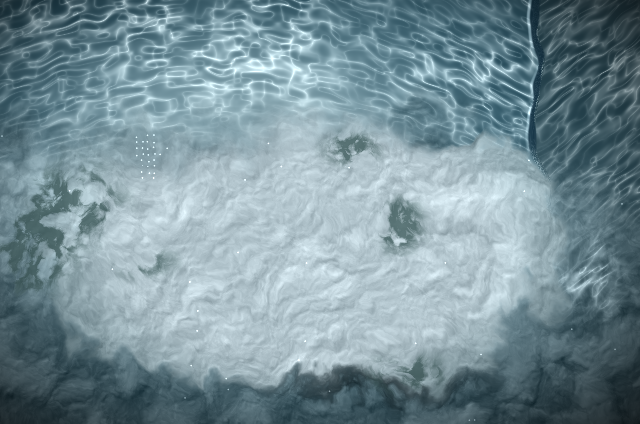
This texture is drawn by a Shadertoy shader. Its source:

```glsl
// Pale sediment clouds billowing beneath rippled, sunlit teal water.

float hash(vec2 p) {
    vec3 h = fract(p.xyx * vec3(0.1031, 0.1030, 0.0973));
    h += dot(h, h.yzx + 33.33);
    return fract((h.x + h.y) * h.z);
}

float noise(vec2 p) {
    vec2 i = floor(p), f = fract(p);
    f = f * f * (3.0 - 2.0 * f);
    return mix(mix(hash(i), hash(i + vec2(1, 0)), f.x),
               mix(hash(i + vec2(0, 1)), hash(i + vec2(1, 1)), f.x), f.y);
}

// Smooth octaves in x, creased octaves in y
vec2 fbm(vec2 p) {
    vec2 sum = vec2(0.0);
    float amp = 0.46;
    for (int i = 0; i < 6; i++) {
        float n = noise(p);
        sum += amp * vec2(n, abs(2.0 * n - 1.0));
        p = mat2(1.6, 1.2, -1.2, 1.6) * p + 7.3;
        amp *= 0.55;
    }
    return sum;
}

// Rounded billows separated by narrow creases
float billow(vec2 p) {
    return dot(fbm(p), vec2(0.6, 0.6));
}

// Soft elliptical falloff: 1 at the centre, 0 at the rim
float blob(vec2 p, vec2 centre, vec2 radius) {
    return 1.0 - smoothstep(0.0, 1.0, length((p - centre) / radius));
}

float ellipse(vec2 p, vec2 centre, vec2 radius) {
    return (length((p - centre) / radius) - 1.0) * min(radius.x, radius.y);
}

float smoothMin(float a, float b) {
    float h = max(0.08 - abs(a - b), 0.0);
    return min(a, b) - h * h * 3.1;
}

// Cloud outline built from overlapping lobes
float cloudDistance(vec2 p) {
    float d = ellipse(p, vec2(0.72, 0.42), vec2(0.52, 0.28));
    d = smoothMin(d, ellipse(p, vec2(1.13, 0.45), vec2(0.19, 0.17)));
    d = smoothMin(d, ellipse(p, vec2(0.75, 0.24), vec2(0.42, 0.17)));
    d = smoothMin(d, ellipse(p, vec2(0.37, 0.31), vec2(0.25, 0.16)));
    return smoothMin(d, ellipse(p, vec2(0.32, 0.50), vec2(0.22, 0.17)));
}

// Soft crests where the warped noise crosses its middle value
float caustics(vec2 p, float beyondCrack) {
    vec2 w = p + 0.018 * vec2(noise(p * 24.0), noise(p * 21.0 + 40.0));
    float bend = 0.4 * (p.x - 0.5) * (p.x - 0.5);
    vec2 q = vec2(w.x, w.y + mix(bend, -0.75 * p.x, beyondCrack));
    float a = 1.0 - abs(2.0 * noise(q * vec2(21.0, 58.0)) - 1.0);
    float b = 1.0 - abs(2.0 * noise(q * vec2(44.0, 84.0) + 19.0) - 1.0);
    return 0.6 * pow(a, 3.0) + 0.45 * b * b * b * (0.4 + a) - 0.1;
}

void mainImage(out vec4 fragColor, in vec2 fragCoord) {
    vec2 p = fragCoord / iResolution.y;

    // Folded noise and its slanted relief
    vec2 fold = vec2(fbm(p * 5.0 + 3.0).x, fbm(p * 5.0 + 31.0).x) - 0.5;
    vec2 q = p + 0.13 * fold;
    float puff = billow(q * 10.0);
    float relief = puff - billow((q + vec2(-0.005, 0.008)) * 10.0);

    // Rippled water, hazier above the middle of the cloud
    float crackX = 1.26 + 0.35 * (p.y - 0.79) * (p.y - 0.79) + 0.03 * (noise(vec2(p.y * 14.0, 3.0)) - 0.5);
    float side = p.x - crackX;
    float beyond = smoothstep(-0.005, 0.01, side);
    float haze = blob(p, vec2(0.58, 0.70), vec2(0.75, 0.42));
    vec3 water = mix(vec3(0.21, 0.36, 0.42), vec3(0.52, 0.64, 0.68), haze);
    water = mix(water, vec3(0.18, 0.29, 0.33), 0.8 * beyond);
    float patches = 0.35 + 1.1 * noise(p * 6.0 + 2.0);
    float light = caustics(p, beyond) * patches * mix(1.0, 0.65, beyond);
    water += vec3(0.62, 0.59, 0.57) * light * (1.0 - 0.6 * haze);

    // Dark crack with a bright ragged lip
    float span = smoothstep(0.61, 0.67, p.y);
    float width = 0.005 + 0.014 * noise(vec2(p.y * 25.0, 8.0));
    water = mix(water, vec3(0.07, 0.19, 0.26), 0.85 * span * (1.0 - smoothstep(width * 0.5, width, abs(side))));
    float lip = 1.0 - smoothstep(0.001, 0.006, abs(side + width));
    water += 0.5 * span * lip * noise(vec2(p.y * 30.0, 1.0));

    // Murky water around and below the cloud
    float murkTop = 0.66 - 0.14 * smoothstep(1.15, 1.5, p.x) + 0.3 * fold.y;
    float murk = 1.0 - smoothstep(-0.10, 0.10, p.y - murkTop);
    vec3 murkColor = mix(vec3(0.20, 0.31, 0.35), vec3(0.39, 0.50, 0.54), smoothstep(0.3, 0.75, puff));
    murkColor += 0.28 * blob(p, vec2(0.12, 0.50), vec2(0.38, 0.30));
    murkColor += 0.16 * blob(p, vec2(1.33, 0.45), vec2(0.25, 0.3)) + 0.6 * relief;
    vec3 color = mix(water, murkColor, murk * 0.95);
    color += 0.5 * blob(p, vec2(1.39, 0.34), vec2(0.12, 0.14)) * caustics(p, 1.0);

    // Cloud body, crisp below and hazy above
    float d = cloudDistance(p + 0.2 * fold) + 0.16 * (puff - 0.5);
    float soft = mix(0.02, 0.10, smoothstep(0.35, 0.65, p.y) * (1.0 - smoothstep(0.75, 1.1, p.x)));
    float cover = 1.0 - smoothstep(-soft, soft, d);
    float underside = blob(p, vec2(0.88, 0.10), vec2(0.40, 0.13));
    color *= 1.0 - 0.5 * underside * (1.0 - smoothstep(0.0, 0.05, d));
    float core = blob(p, vec2(0.72, 0.42), vec2(0.8, 0.5));
    vec3 cloud = mix(vec3(0.54, 0.64, 0.67), vec3(0.71, 0.78, 0.81), smoothstep(0.0, 0.5, core));
    cloud += 0.22 * (puff - 0.5) + 0.75 * relief;
    color = mix(color, cloud, cover * 0.96);

    // Greenish hollows between billows
    float hollow = blob(p, vec2(0.83, 0.65), vec2(0.10, 0.06)) + blob(p, vec2(0.94, 0.47), vec2(0.09, 0.10));
    hollow += blob(p, vec2(0.17, 0.52), vec2(0.18, 0.14)) + blob(p, vec2(0.07, 0.40), vec2(0.16, 0.15));
    hollow += 0.6 * blob(p, vec2(0.34, 0.38), vec2(0.12, 0.06)) + blob(p, vec2(0.96, 0.12), vec2(0.14, 0.07));
    hollow *= 1.0 - smoothstep(0.33, 0.55, billow(q * 17.0 + 5.0));
    color = mix(color, vec3(0.22, 0.33, 0.33), clamp(1.5 * hollow, 0.0, 0.75));

    // Sun sparkles, dense in one small cluster
    vec2 cell = floor(p * 70.0);
    vec2 jitter = 0.3 + 0.4 * vec2(hash(cell + 5.0), hash(cell + 9.0));
    float cluster = blob(p, vec2(0.35, 0.635), vec2(0.06, 0.075));
    float lit = step(0.994 - 1.3 * cluster, hash(cell)) * step(p.y, 0.7);
    color += 0.4 * lit * (1.0 - smoothstep(0.04, 0.22, length(fract(p * 70.0) - jitter)));

    // Vignette
    vec2 v = fragCoord / iResolution.xy - vec2(0.48, 0.53);
    color *= 1.03 - 0.95 * smoothstep(0.08, 0.75, dot(v, v));
    fragColor = vec4(clamp(color, 0.0, 1.0), 1.0);
}
```
